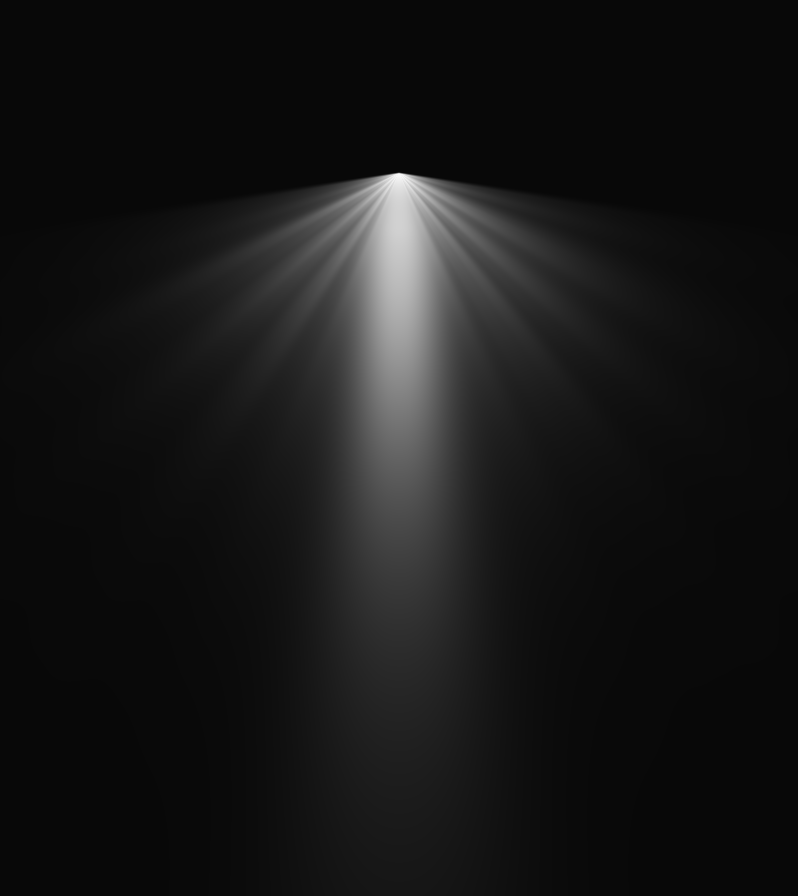
Write a WebGL 2 fragment shader that draws this background.

```glsl
#version 300 es
precision highp float;
// A white lamp point casting a soft downward beam and a fan of rays in the dark.

#define SOURCE_HEIGHT 0.807
#define CONE_SLOPE 0.157
#define BASE_LEVEL 0.031
#define BEAM_LEVEL 0.64
#define BEAM_REACH 0.30
#define FAN_LEVEL 0.75
#define FAN_REACH 0.115
#define RAY_SPACING 0.236
#define RAY_CONTRAST 0.17
#define HALO_LEVEL 0.14
#define GLOW_RADIUS 0.025

uniform vec2 u_resolution;
out vec4 outColor;

float hashGradient(float cell) {
    return fract(sin(cell * 127.1) * 437.58) * 2.0 - 1.0;
}

// One-dimensional gradient noise
float gradientNoise(float x) {
    float cell = floor(x);
    float f = x - cell;
    float fade = f * f * f * (f * (f * 6.0 - 15.0) + 10.0);
    return mix(hashGradient(cell) * f, hashGradient(cell + 1.0) * (f - 1.0), fade);
}

// Vertical column that widens and fades with depth
float centralBeam(float x, float depth) {
    float width = 0.032 + 0.06 * depth + 0.1 * depth * depth;
    width *= smoothstep(-0.06, 0.1, depth);
    float profile = exp(-pow(x / width, 2.3));
    float fade = 1.0 / (1.0 + pow(depth / BEAM_REACH, 2.8));
    return BEAM_LEVEL * profile * fade * smoothstep(-0.03, 0.07, depth);
}

// Streaks spreading from the source, dimmer toward the horizon
float rayFan(float angle, float radius, float side) {
    float rays = cos((angle - 0.48) * 6.28318 / RAY_SPACING + 0.25 * side);
    rays += 1.2 * gradientNoise(angle * 14.0 + 31.0 * side);
    float slant = mix(0.3, 1.0, smoothstep(0.14, 0.6, angle));
    float streaks = 1.0 + RAY_CONTRAST * rays * (1.0 - smoothstep(1.0, 1.3, angle));
    return FAN_LEVEL * slant * streaks * exp(-radius / FAN_REACH);
}

// Wide, weak light around the beam
float wideHalo(float x, float depth) {
    float spread = x / 0.15;
    return HALO_LEVEL * exp(-spread * spread - 2.5 * depth) * smoothstep(0.0, 0.15, depth);
}

void main() {
    vec2 p = (gl_FragCoord.xy - vec2(0.5 * u_resolution.x, 0.0)) / u_resolution.y;
    float x = abs(p.x);
    float depth = SOURCE_HEIGHT - p.y;
    float below = max(depth, 0.0);
    float radius = length(vec2(x, depth));
    float angle = atan(below, max(x, 0.00001));

    // Screen the light layers together
    float shade = 1.0 - centralBeam(x, below);
    shade *= 1.0 - rayFan(angle, radius, p.x < 0.0 ? -1.0 : 1.0);
    shade *= 1.0 - wideHalo(x, below);
    shade *= 1.0 - exp(-radius / GLOW_RADIUS);

    // Cut the light along the upper edges of the cone
    float edge = (depth - CONE_SLOPE * x) / length(vec2(1.0, CONE_SLOPE));
    float softness = 1.0 / u_resolution.y + 0.02 * x;
    float cone = smoothstep(-softness, softness, edge);

    float light = BASE_LEVEL + (1.0 - BASE_LEVEL) * (1.0 - shade) * cone;
    outColor = vec4(vec3(light), 1.0);
}
```
